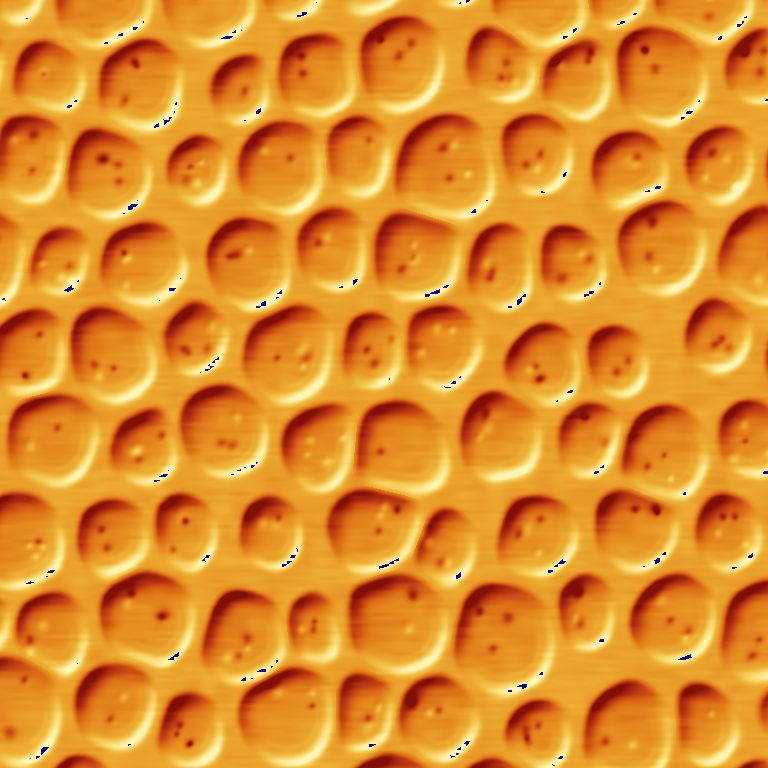
A three.js fragment shader for this texture:

```glsl
// Relief of tightly packed rounded grains, lit from the lower right in amber tones.
varying vec2 vUv;

const vec2  GRAINS = vec2(8.9, 8.3);       // grains across and up
const float JITTER = 0.19;                 // seed scatter, in grain pitches
const float RADIUS_MIN = 0.42;
const float RADIUS_MAX = 0.70;
const float CORNER = 14.0;                 // higher gives sharper corners
const vec2  LIGHT = vec2(0.58, -0.81);     // direction of the bright rims
const float RIM_DEPTH = 0.06;              // rim centre, inside the outline
const float RIM_DARK_WIDTH = 0.125;
const float RIM_BRIGHT_WIDTH = 0.08;
const float RIM_OUTER_WIDTH = 0.055;
const float RIM_GAIN = 0.46;
const float TILT = 0.13;                   // shading across each grain
const float SCAN_GAIN = 0.07;
const float BLOTCH_GAIN = 0.09;
const vec2  SPECK_GRID = vec2(150.0, 256.0);

const vec3 SHADOW = vec3(0.50, 0.06, 0.03);
const vec3 RUST   = vec3(0.73, 0.21, 0.07);
const vec3 ORANGE = vec3(0.85, 0.41, 0.08);
const vec3 AMBER  = vec3(0.90, 0.56, 0.13);
const vec3 GOLD   = vec3(0.93, 0.69, 0.21);
const vec3 STRAW  = vec3(0.97, 0.83, 0.40);
const vec3 CREAM  = vec3(0.99, 0.96, 0.71);
const vec3 SPECK  = vec3(0.04, 0.04, 0.58);

float hash(vec2 p) {
  vec3 q = fract(vec3(p.xyx) * 0.1031);
  q += dot(q, q.yzx + 33.33);
  return fract((q.x + q.y) * q.z);
}

vec2 hash2(vec2 p) {
  return vec2(hash(p), hash(p + vec2(57.3, 19.7)));
}

float noise(vec2 p) {
  vec2 i = floor(p), f = fract(p);
  f = f * f * (3.0 - 2.0 * f);
  return mix(mix(hash(i), hash(i + vec2(1.0, 0.0)), f.x),
             mix(hash(i + vec2(0.0, 1.0)), hash(i + 1.0), f.x), f.y);
}

// Centre (xy) and radius (z) of one grain on a staggered grid.
vec3 grain(vec2 id) {
  vec2 stagger = vec2(0.5 * mod(id.y, 2.0) - 0.25, 0.0);
  vec2 centre = id + 0.5 + stagger + JITTER * (2.0 * hash2(id + 7.0) - 1.0);
  return vec3(centre, mix(RADIUS_MIN, RADIUS_MAX, hash(id + 31.0)));
}

float power(vec2 p, vec3 g) {
  vec2 q = p - g.xy;
  return dot(q, q) - g.z * g.z;
}

// Small pits and bumps near the middle of a grain.
float spots(vec2 q, vec2 id, float radius) {
  float sum = 0.0;
  for (int k = 0; k < 4; k++) {
    vec2 key = id + 11.0 * float(k) + 71.0;
    vec2 o = q - (hash2(key) - 0.5) * radius * 0.9;
    float size = mix(0.04, 0.075, hash(key + 3.0));
    float bell = exp(-dot(o, o) / (size * size));
    float kind = hash(key + 5.0);
    float level = kind < 0.5 ? -0.24 : 0.16;
    sum += bell * (level + 0.25 * dot(o, LIGHT) / size) * step(kind, 0.8);
  }
  return sum;
}

vec3 ramp(float v) {
  float t = clamp(v, 0.0, 1.0) * 6.0;
  vec3 c = mix(SHADOW, RUST, clamp(t, 0.0, 1.0));
  c = mix(c, ORANGE, clamp(t - 1.0, 0.0, 1.0));
  c = mix(c, AMBER, clamp(t - 2.0, 0.0, 1.0));
  c = mix(c, GOLD, clamp(t - 3.0, 0.0, 1.0));
  c = mix(c, STRAW, clamp(t - 4.0, 0.0, 1.0));
  return mix(c, CREAM, clamp(t - 5.0, 0.0, 1.0));
}

void main() {
  vec2 p = vUv * GRAINS + 40.0;
  p += 0.09 * (vec2(noise(p * 1.9), noise(p * 1.9 + 23.0)) - 0.5);
  vec2 base = floor(p);

  // Owner: the grain with the least power distance.
  vec2 id = base;
  float least = 1e3;
  for (int j = -2; j <= 2; j++) for (int i = -2; i <= 2; i++) {
    vec2 n = base + vec2(float(i), float(j));
    float w = power(p, grain(n));
    if (w < least) { least = w; id = n; }
  }

  // Outline: smooth maximum of the disc and its borders, with gradient.
  vec3 own = grain(id);
  vec2 q = p - own.xy;
  float len = max(length(q), 1e-3);
  float total = exp(CORNER * (len - own.z));
  vec2 slope = total * q / len;
  for (int j = -2; j <= 2; j++) for (int i = -2; i <= 2; i++) {
    vec2 n = id + vec2(float(i), float(j));
    if (i == 0 && j == 0) continue;
    vec3 g = grain(n);
    vec2 away = g.xy - own.xy;
    float gap = length(away);
    float w = exp(CORNER * (least - power(p, g)) / (2.0 * gap));
    total += w;
    slope += w * away / gap;
  }
  float d = log(total) / CORNER;
  float facing = dot(slope / total, LIGHT);

  // Relief: dark and bright rims, inner ripple, tilt and spots.
  float inner = mix(RIM_DARK_WIDTH, RIM_BRIGHT_WIDTH, smoothstep(-0.5, 0.5, facing));
  float x = d + RIM_DEPTH;
  float e = x / (x < 0.0 ? inner : RIM_OUTER_WIDTH);
  float rim = exp(-e * e);
  float r = (d + 0.20) / 0.028;
  float inside = 1.0 - smoothstep(-0.06, 0.04, d);
  float v = mix(0.59, 0.49, inside) + RIM_GAIN * facing * rim;
  v += 0.07 * max(facing, 0.0) * exp(-r * r);
  v += inside * (TILT * dot(q, LIGHT) / own.z + spots(q, id, own.z));

  // Grainy surface with horizontal scan streaks.
  v += SCAN_GAIN * (noise(vUv * vec2(28.0, 210.0)) - 0.5);
  v += BLOTCH_GAIN * (noise(vUv * 48.0 + 9.0) - 0.5);

  // Clipped specks on the brightest lower rims of some grains.
  float clipped = step(0.86, facing * rim) * step(0.4, hash(id + 91.0));
  clipped *= step(0.70, hash(floor(vUv * SPECK_GRID)));
  gl_FragColor = vec4(mix(ramp(v), SPECK, clipped), 1.0);
}
```
